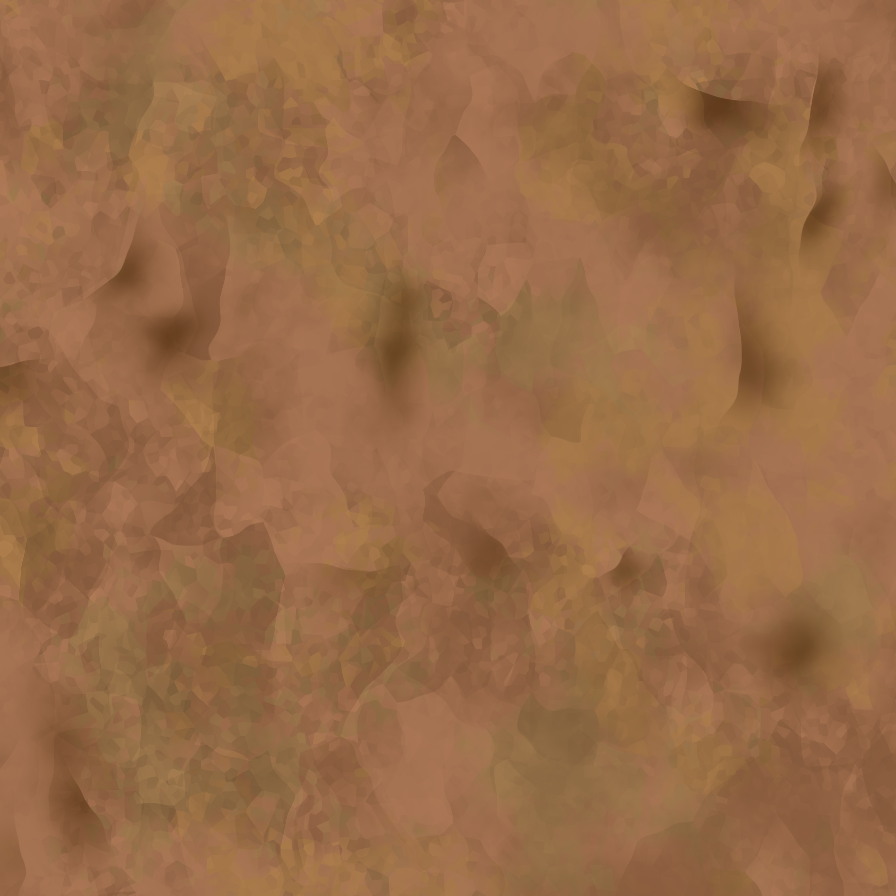
A WebGL 1 fragment shader for this texture:

```glsl
precision highp float;
// Weathered clay-brown surface: pinkish and brown mottling with ochre and olive
// stains, overlapped by upright flakes (warped cells, each shaded towards one
// side) down to fine chips, and by scattered dark smudges, most cut off sharply.

#define FLAKE_LARGE vec2(9.0, 6.0)
#define FLAKE_MEDIUM vec2(20.0, 12.0)
#define FLAKE_SMALL vec2(42.0, 34.0)
#define FLAKE_TINY vec2(92.0, 84.0)
#define SMUDGE_GRID 6.0
#define SMUDGE_SHARE 0.44
#define EDGE_WIDTH 0.0008
#define PINK vec3(0.646, 0.447, 0.320)
#define BROWN vec3(0.550, 0.370, 0.248)
#define OCHRE vec3(0.635, 0.466, 0.262)
#define OLIVE vec3(0.565, 0.446, 0.270)
#define DARK vec3(0.335, 0.195, 0.070)

uniform vec2 u_resolution;

float hash(vec2 p) {
  return fract(sin(dot(p, vec2(127.1, 311.7))) * 43758.5453);
}

vec2 hash2(vec2 p) {
  return vec2(hash(p), hash(p + 47.3));
}

float noise(vec2 p) {
  vec2 cell = floor(p);
  vec2 f = fract(p);
  f = f * f * (3.0 - 2.0 * f);
  float low = mix(hash(cell), hash(cell + vec2(1.0, 0.0)), f.x);
  float high = mix(hash(cell + vec2(0.0, 1.0)), hash(cell + 1.0), f.x);
  return mix(low, high, f.y);
}

float fbm(vec2 p) {
  float sum = 0.0;
  float amplitude = 0.5;
  for (int i = 0; i < 5; i++) {
    sum += amplitude * noise(p);
    p = mat2(1.6, 1.2, -1.2, 1.6) * p + 13.7;
    amplitude *= 0.55;
  }
  return sum / 1.055;
}

vec2 direction(float turn) {
  return vec2(cos(6.2832 * turn), sin(6.2832 * turn));
}

// Irregular cells with a smoothed border; returns (tone, hue) of the flake.
// A fade of 1 shades each flake out towards one side, 0 leaves it flat.
vec2 flakes(vec2 p, vec2 scale, float seed, float fade) {
  vec2 q = p * scale + seed;
  vec2 base = floor(q);
  float nearest = 8.0;
  vec2 result = vec2(0.0);
  float width = EDGE_WIDTH * scale.x;
  for (int y = -1; y <= 1; y++) {
    for (int x = -1; x <= 1; x++) {
      vec2 cell = base + vec2(float(x), float(y));
      vec2 offset = q - cell - hash2(cell + seed);
      float d = length(offset);
      float visible = step(0.3, hash(cell + 5.1));
      vec2 side = direction(hash(cell + 9.4));
      float ramp = smoothstep(-0.45, 0.55, dot(offset, side));
      vec2 value = (hash2(cell + 21.6) - 0.5) * visible * mix(1.0, ramp, fade);
      result = mix(result, value, smoothstep(-width, width, nearest - d));
      nearest = min(nearest, d);
    }
  }
  return result;
}

// Soft upright blobs of varied strength, most of them ending at a crisp edge.
float smudges(vec2 p) {
  vec2 q = p * SMUDGE_GRID;
  vec2 base = floor(q);
  float sum = 0.0;
  float width = EDGE_WIDTH * SMUDGE_GRID;
  for (int y = -1; y <= 1; y++) {
    for (int x = -1; x <= 1; x++) {
      vec2 cell = base + vec2(float(x), float(y));
      vec2 offset = q - cell - hash2(cell + 3.8);
      vec2 size = mix(vec2(0.14, 0.18), vec2(0.25, 0.34), hash(cell + 8.2));
      vec2 r = offset / size;
      float blob = exp(-dot(r, r));
      float along = dot(offset, direction(hash(cell + 14.9)));
      float cut = 1.0 - smoothstep(-width, width, along - 0.05);
      cut = mix(1.0, cut, step(0.25, hash(cell + 31.5)));
      float strength = hash(cell + 62.7);
      strength = mix(0.25, 1.0, strength * strength);
      sum += blob * cut * strength * step(hash(cell + 77.1), SMUDGE_SHARE);
    }
  }
  return min(sum, 1.0);
}

void main() {
  vec2 p = gl_FragCoord.xy / u_resolution.y;

  // Bend the outlines of flakes and smudges; the chips stay more angular.
  vec2 bend = vec2(noise(p * 10.0), noise(p * 10.0 + 31.0)) - 0.5;
  vec2 ripple = vec2(noise(p * 36.0 + 7.0), noise(p * 36.0 + 53.0)) - 0.5;
  vec2 q = p + 0.045 * bend + 0.012 * ripple;
  vec2 chipPoint = p + 0.010 * bend + 0.007 * ripple;

  vec2 large = flakes(q, FLAKE_LARGE, 11.0, 0.9);
  vec2 medium = flakes(q, FLAKE_MEDIUM, 37.0, 0.7);
  vec2 small = flakes(chipPoint, FLAKE_SMALL, 71.0, 0.3);
  vec2 tiny = flakes(chipPoint, FLAKE_TINY, 23.0, 0.1);
  float rough = mix(0.35, 1.0, smoothstep(0.3, 0.6, noise(p * 6.0 + 19.0)));
  vec2 chips = rough * (small + 0.8 * tiny);

  // Light and dark clay.
  float tone = 1.10 * (fbm(p * 8.0 + 2.0) - 0.5);
  tone += 0.48 * large.x + 0.46 * medium.x + 0.30 * chips.x;
  vec3 color = mix(BROWN, PINK, smoothstep(-0.44, 0.25, tone));

  // Ochre and olive stains, broken up by the flakes.
  float hue = 0.22 * large.y + 0.30 * medium.y + 0.30 * chips.y;
  float ochre = smoothstep(0.52, 0.72, fbm(p * 7.5 + 41.0) + hue);
  float olive = smoothstep(0.52, 0.74, fbm(p * 6.5 + 83.0) - hue);
  color = mix(color, OCHRE * (1.0 + 0.25 * min(tone, 0.1)), 0.70 * ochre);
  color = mix(color, OLIVE * (1.0 + 0.25 * tone), 0.65 * olive);

  // Crisp relief of the chips over every colour.
  color *= 1.0 + 0.05 * medium.x + 0.065 * chips.x;

  float grime = smudges(q) * (0.8 + 0.4 * noise(q * 24.0));
  color = mix(color, DARK, 0.78 * min(grime, 1.0));
  gl_FragColor = vec4(color, 1.0);
}
```
